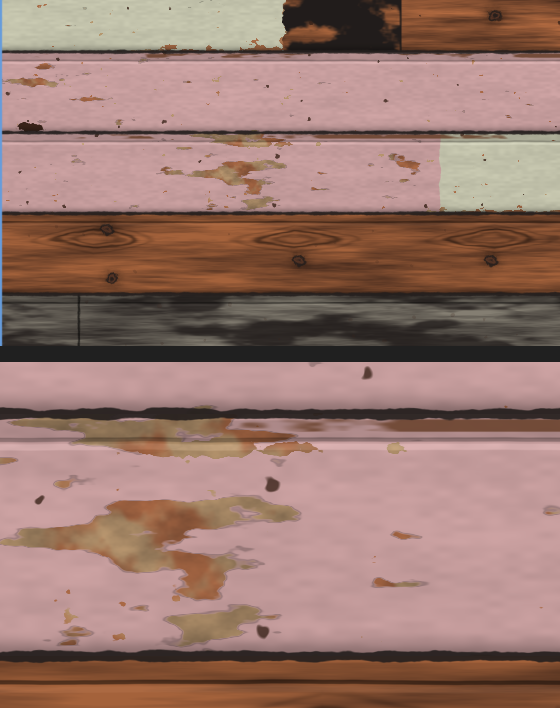
Top, the full canvas; bottom, a detail of the centre.
Give the GLSL for this texture, as a Shadertoy shader.

```glsl
#define ROW_H 0.2335
#define FIRST_SEAM 0.150
#define SEAM_W 0.0048
#define PINK vec3(0.775, 0.615, 0.615)
#define CREAM vec3(0.755, 0.755, 0.665)
#define PINE vec3(0.560, 0.335, 0.205)
#define UMBER vec3(0.230, 0.140, 0.100)
#define OLIVE vec3(0.600, 0.490, 0.350)
#define SILVER vec3(0.500, 0.475, 0.430)
#define SOOT vec3(0.130, 0.110, 0.105)
#define EDGE_BLUE vec3(0.400, 0.610, 0.860)
#define SPECK_CELL 0.105

float hash(vec2 p) {
    vec3 q = fract(p.xyx * 0.1031);
    q += dot(q, q.yzx + 33.33);
    return fract((q.x + q.y) * q.z);
}

float noise(vec2 p) {
    vec2 i = floor(p), f = fract(p);
    f = f * f * (3.0 - 2.0 * f);
    return mix(mix(hash(i), hash(i + vec2(1, 0)), f.x),
               mix(hash(i + vec2(0, 1)), hash(i + vec2(1, 1)), f.x), f.y);
}

float fbm(vec2 p) {
    float sum = 0.0, amp = 0.53;
    for (int i = 0; i < 4; i++) {
        sum += amp * noise(p);
        p = p * 2.03 + 17.3;
        amp *= 0.5;
    }
    return sum;
}

// Soft-edged line of half width w around zero
float line(float d, float w) {
    float aa = 1.0 / iResolution.y;
    return 1.0 - smoothstep(w - aa, w + aa, abs(d));
}

float bump(float x, float center, float w) {
    float t = (x - center) / w;
    return exp(-t * t);
}

vec3 wood(vec2 p, vec3 dark, vec3 light) {
    float streak = fbm(p * vec2(3.0, 26.0));
    float fiber = fbm(p * vec2(9.0, 130.0) + 40.0);
    return mix(dark, light, clamp(0.85 + 1.5 * (streak - 0.5) + 0.8 * (fiber - 0.5), 0.0, 1.25));
}

// Round knot with a paler core and a ragged rim
vec3 knot(vec3 col, vec2 d, float r) {
    float k = length(d * vec2(0.9, 1.0)) / r + 0.8 * (fbm(d * 90.0 + r * 900.0) - 0.5);
    col *= 1.0 - 0.35 * exp(-0.5 * k * k);
    vec3 core = mix(SOOT, UMBER * 1.4, bump(k, 0.45, 0.2));
    return mix(col, core, 0.9 * (1.0 - smoothstep(0.75, 1.1, k)));
}

// Pine board: pointed growth rings and knots along its length
vec3 knottyPine(vec2 p, float d) {
    vec3 col = wood(p, UMBER, PINE);
    float warp = fbm(p * vec2(9.0, 30.0)) - 0.5;
    for (int i = 0; i < 3; i++) {
        float n = float(i);
        vec2 q = vec2(p.x - 0.27 - 0.58 * n, d - 0.075) / vec2(0.125, 0.027);
        float k = length(vec2(q.x, q.y * (1.0 + 0.5 * abs(q.x)))) + 0.7 * warp;
        col *= 1.0 - 0.42 * bump(k, 0.9, 0.13) - 0.25 * bump(k, 0.5, 0.12)
                   - 0.15 * bump(k, 1.4, 0.12);
        col = knot(col, vec2(p.x - 0.31 - 0.555 * n, d - 0.045 - 0.09 * min(n, 1.0)), 0.018);
    }
    return knot(col, vec2(p.x - 0.325, d - 0.188), 0.017);
}

// Paint flaked down to an older coat or to bare wood
vec3 painted(vec2 p, float d, vec3 paint, float cluster, float edge) {
    float flake = fbm(p * vec2(15.0, 42.0) + 5.0);
    float chips = fbm(p * vec2(38.0, 60.0) + 71.0);
    vec3 col = paint * (0.95 + 0.10 * fbm(p * vec2(5.0, 30.0)));
    col *= 0.97 + 0.06 * noise(p * vec2(60.0, 150.0));
    vec3 bare = mix(OLIVE, PINE, smoothstep(0.42, 0.6, fbm(p * 18.0 + 9.0)));
    float worn = smoothstep(0.0, 0.035, flake + 0.27 * cluster - 0.81);
    worn = max(worn, smoothstep(0.0, 0.03, chips + 0.42 * edge - 0.80));
    col *= 1.0 - 0.2 * bump(flake + 0.27 * cluster, 0.81, 0.015);
    return mix(col, bare * (0.75 + 0.5 * chips), worn * 0.92);
}

// Scattered nail holes and dents
float specks(vec2 p) {
    vec2 cell = floor(p / SPECK_CELL);
    vec2 at = 0.2 + 0.6 * vec2(hash(cell + 3.0), hash(cell + 57.0));
    vec2 d = (fract(p / SPECK_CELL) - at) * SPECK_CELL;
    float r = mix(0.002, 0.007, hash(cell + 91.0)) * step(0.6, hash(cell + 23.0));
    float ragged = length(d) + 0.006 * (noise(p * 160.0) - 0.5);
    return (1.0 - smoothstep(r * 0.6, r + 0.001, ragged)) * step(0.001, r);
}

void mainImage(out vec4 fragColor, in vec2 fragCoord) {
    vec2 p = vec2(fragCoord.x, iResolution.y - fragCoord.y) / iResolution.y;
    float v = (p.y - FIRST_SEAM) / ROW_H + 1.0;
    float row = floor(v), d = fract(v) * ROW_H, up = ROW_H - d;
    float rag = fbm(p * 45.0) - 0.5;
    float lowEdge = bump(up, 0.0, 0.022);
    vec3 col;

    // Boards from top to bottom
    if (row < 1.0) {
        float end = 0.822 + 0.035 * rag;
        col = painted(p, d, CREAM, 0.0, max(lowEdge * smoothstep(0.2, 0.6, p.x), bump(p.x, 0.83, 0.02)));
        vec3 charred = mix(wood(p, UMBER, PINE), SOOT,
            smoothstep(0.42, 0.65, fbm(p * vec2(13.0, 20.0) + 2.0) + 0.16 * bump(p.x, 0.95, 0.1)));
        col = mix(col, charred, smoothstep(end - 0.003, end + 0.003, p.x));
        col = mix(col, wood(p + 7.0, UMBER, PINE * 1.12), step(1.158, p.x));
        col = mix(col, SOOT, 0.8 * line(p.x - 1.158, 0.003));
        col = knot(col, p - vec2(1.43, 0.045), 0.019);
    } else if (row < 2.0) {
        float cluster = bump(p.x, 0.13, 0.13) * bump(d, 0.07, 0.07) + 0.8 * bump(p.x, 1.2, 0.05) * bump(up, 0.045, 0.02);
        col = painted(p, d, PINK, cluster, 0.0);
        float gouge = bump(p.x, 0.09, 0.05) * bump(up, 0.015, 0.02);
        col = mix(col, UMBER, smoothstep(0.55, 0.65, gouge + 0.7 * rag));
    } else if (row < 3.0) {
        float cluster = bump(p.x, 0.68, 0.15) + 0.9 * bump(p.x, 1.16, 0.06) * bump(d, 0.1, 0.06);
        float topEdge = bump(d, 0.033, 0.009) * bump(p.x, 0.76, 0.18);
        float cream = smoothstep(-0.002, 0.002, p.x - 1.272 - 0.01 * rag);
        float edge = max(topEdge, lowEdge * smoothstep(1.2, 1.28, p.x));
        col = painted(p, d, mix(PINK * 0.985, CREAM, cream), cluster, edge);
    } else if (row < 4.0) {
        col = knottyPine(p, d);
    } else {
        col = wood(p + 3.0, SOOT, SILVER * 0.88);
        float stain = fbm(p * vec2(5.0, 22.0) + 31.0) + 0.15 * bump(p.x, 0.05, 0.2);
        col = mix(col, SOOT, 0.8 * smoothstep(0.48, 0.68, stain));
        col *= 1.0 - 0.6 * line(p.x - 0.228 - 0.008 * rag, 0.003);
    }
    float paintRow = step(1.0, row) * step(row, 2.0);
    col = mix(col, UMBER, 0.8 * specks(p) * (row < 3.0 ? 1.0 : 0.25));

    // Tongue-and-groove profile: bead, groove, highlight, shaded foot
    float wobble = 0.003 * (fbm(p * vec2(12.0, 3.0)) - 0.5);
    col *= 1.0 - 0.12 * line(d - 0.015, 0.009);
    col *= 1.0 - mix(0.5, 0.28, paintRow) * line(d - 0.025 + wobble, 0.002);
    col += 0.07 * line(d - 0.032 + wobble, 0.003) * mix(0.4, 1.0, paintRow);
    col *= 1.0 - 0.3 * bump(up, 0.0, 0.014);
    float bare = smoothstep(0.5, 0.62, fbm(p * vec2(9.0, 40.0) + 13.0));
    col = mix(col, PINE * 0.7, 0.8 * bare * paintRow * line(d - 0.011, 0.006));
    float seam = min(d, up) + 0.006 * rag;
    col = mix(col, SOOT * 1.1, 0.92 * line(seam, SEAM_W));

    col = mix(col, EDGE_BLUE, line(p.x, 0.006));
    fragColor = vec4(clamp(col, 0.0, 1.0), 1.0);
}
```
